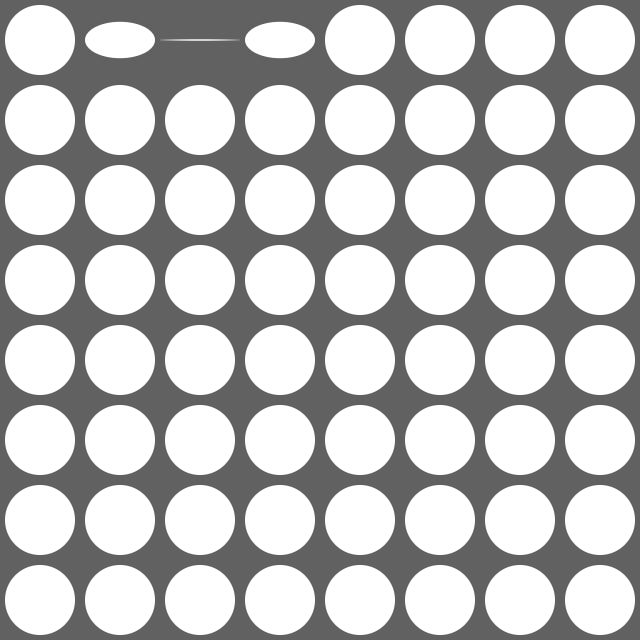
Reproduce this pattern procedurally as a three.js fragment shader.

```glsl
// An 8 by 8 grid of white discs on flat grey. The discs near the left end
// of the top row turn edge-on, like flipping coins, so they look squashed.
// Each cell draws one ellipse from an approximate signed distance.

varying vec2 vUv;

const float CELLS = 8.0;
const float DISC_RADIUS = 0.4375;   // in cells
const float FLIP_COLUMN = 2.0;      // column of the edge-on disc
const float FLIP_STEP = 0.5;        // height regained per column away
const float EDGE_ON_HEIGHT = 0.02;  // height left when fully edge-on
const vec3 GROUND = vec3(0.38);
const vec3 DISC = vec3(1.0);

// First-order signed distance to an axis-aligned ellipse
float ellipseDistance(vec2 p, vec2 radii) {
  vec2 q = p / radii;
  float slope = 2.0 * length(q / radii);
  return (dot(q, q) - 1.0) / max(slope, 1e-4);
}

// Height of a disc relative to its width, from its cell index
float discHeight(vec2 cell, float flipRow, float flipColumn) {
  float turned = EDGE_ON_HEIGHT + FLIP_STEP * abs(cell.x - flipColumn);
  bool flipping = abs(cell.y - flipRow) < 0.5;
  return flipping ? min(turned, 1.0) : 1.0;
}

// Antialiased fill of a shape, over one pixel
float coverage(float dist, float pixel) {
  return clamp(0.5 - dist / pixel, 0.0, 1.0);
}

void main() {
  // Split the canvas into cells
  vec2 grid = vUv * CELLS;
  vec2 cell = floor(grid);
  vec2 p = fract(grid) - 0.5;
  float pixel = max(fwidth(grid.x), 1e-5);

  // One disc per cell
  float height = discHeight(cell, CELLS - 1.0, FLIP_COLUMN);
  float dist = ellipseDistance(p, DISC_RADIUS * vec2(1.0, height));

  gl_FragColor = vec4(mix(GROUND, DISC, coverage(dist, pixel)), 1.0);
}
```
